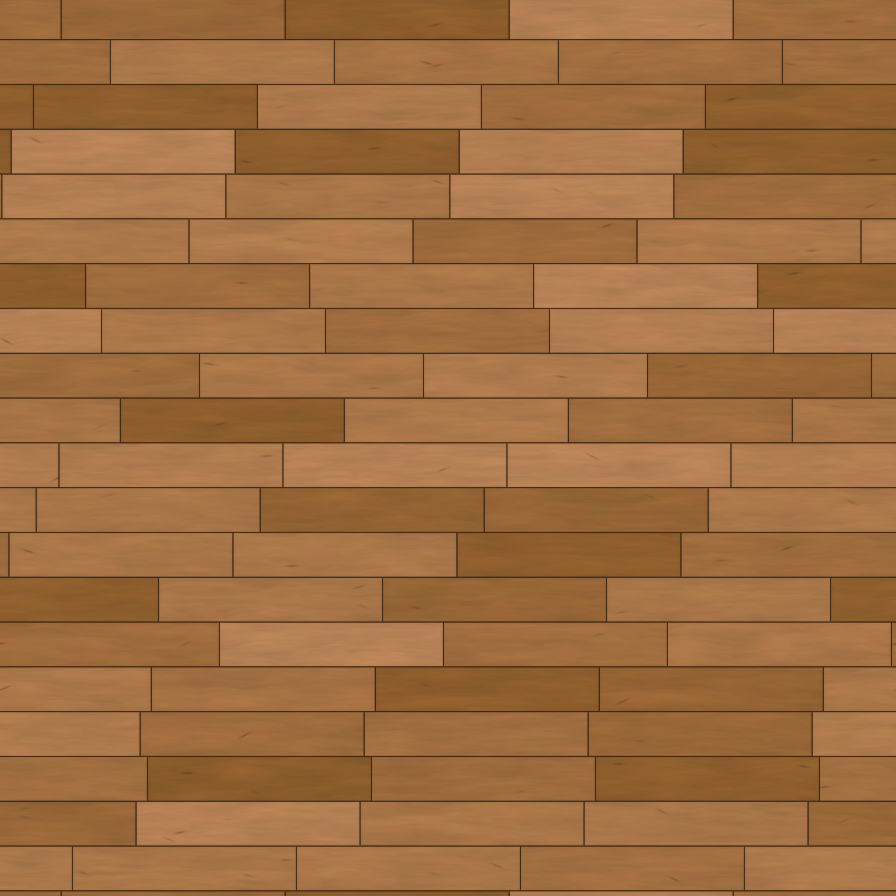
Give the GLSL for this texture, as a Shadertoy shader.

```glsl
// Staggered hardwood floor: thin dark seams, varied plank tones, fine grain and small flecks.

const float ROWS = 20.0;
const float COLUMNS = 4.0;
const float ROW_SHIFT = 0.115;       // part of the first row cut off by the top edge
const float SEAM_WIDTH = 0.0014;

const vec3 HONEY = vec3(0.715, 0.505, 0.335);
const vec3 AMBER = vec3(0.665, 0.463, 0.285);
const vec3 TAN = vec3(0.620, 0.420, 0.240);
const vec3 UMBER = vec3(0.550, 0.363, 0.172);
const vec3 SEAM = vec3(0.200, 0.130, 0.060);

float hash(vec2 p) {
    vec3 q = fract(vec3(p.xyx) * 0.1031);
    q += dot(q, q.yzx + 33.33);
    return fract((q.x + q.y) * q.z);
}

float valueNoise(vec2 p) {
    vec2 cell = floor(p);
    vec2 f = fract(p);
    f = f * f * (3.0 - 2.0 * f);
    float low = mix(hash(cell), hash(cell + vec2(1, 0)), f.x);
    float high = mix(hash(cell + vec2(0, 1)), hash(cell + vec2(1, 1)), f.x);
    return mix(low, high, f.y);
}

// Layered noise centred on zero.
float fbm(vec2 p) {
    float sum = 0.0;
    float gain = 0.5;
    for (int i = 0; i < 4; i++) {
        sum += gain * (valueNoise(p) - 0.5);
        p = p * 2.03 + 17.7;
        gain *= 0.5;
    }
    return sum;
}

// Plank colour from light (0) to dark (1).
vec3 plankTone(float t) {
    vec3 tone = mix(HONEY, AMBER, smoothstep(0.08, 0.45, t));
    tone = mix(tone, TAN, smoothstep(0.48, 0.74, t));
    return mix(tone, UMBER, smoothstep(0.78, 0.92, t));
}

// Brightness change from broad mottling, wavy streaks and fine fibres.
float woodGrain(vec2 p, float seed) {
    vec2 origin = vec2(seed * 71.0, seed * 139.0);
    float mottling = fbm(p * vec2(16.0, 50.0) + origin);
    float bend = p.y + 0.012 * mottling + 0.03 * (seed - 0.5) * p.x;
    float streaks = fbm(vec2(p.x * 18.0, bend * 210.0) + origin.yx);
    float fibres = fbm(vec2(p.x * 65.0, bend * 420.0) + origin + 43.0);
    return 0.13 * mottling + 0.11 * streaks + 0.06 * fibres;
}

// A short, slanted dark mark.
float fleck(vec2 p, vec2 centre, float slant) {
    vec2 d = p - centre;
    d.y -= slant * d.x;
    return exp(-dot(d * d, vec2(26000.0, 700000.0)));
}

// Smoothed coverage of a line at a given distance from its centre.
float lineCoverage(float distance, float width, float pixel) {
    float halfWidth = 0.5 * max(width, pixel);
    float coverage = 1.0 - smoothstep(halfWidth - 0.5 * pixel, halfWidth + 0.5 * pixel, distance);
    return coverage * min(width / pixel, 1.0);
}

void mainImage(out vec4 fragColor, in vec2 fragCoord) {
    vec2 uv = fragCoord / iResolution.xy;
    float pixel = 1.0 / min(iResolution.x, iResolution.y);

    // Rows count downwards; each slides sideways by its own amount.
    float down = (1.0 - uv.y) * ROWS + ROW_SHIFT;
    float row = mod(floor(down), ROWS);
    float along = uv.x * COLUMNS - hash(vec2(row, 5.0));
    vec2 plank = vec2(mod(floor(along), COLUMNS), row);
    vec2 size = vec2(1.0 / COLUMNS, 1.0 / ROWS);
    vec2 local = fract(vec2(along, down)) * size;

    // Plank tone, grain and a faint red blush.
    float seed = hash(plank + 11.3);
    vec3 color = plankTone(hash(plank * 3.7 + 29.0));
    color *= 1.0 + woodGrain(local, seed);
    float blush = fbm(local * vec2(28.0, 70.0) + seed * 90.0);
    color += blush * vec3(0.035, -0.010, 0.015);

    // Scattered flecks, absent from some planks.
    for (int i = 0; i < 3; i++) {
        vec2 key = plank * 5.1 + float(i) * 13.7;
        vec2 centre = size * vec2(hash(key + 2.0), mix(0.15, 0.85, hash(key + 7.0)));
        float strength = 0.22 * smoothstep(0.45, 1.0, hash(key + 19.0));
        color *= 1.0 - strength * fleck(local, centre, hash(key + 31.0) - 0.5);
    }

    // Soft edge shading and seams.
    vec2 edge = min(local, size - local);
    color *= 1.0 - 0.07 * exp(-min(edge.x, edge.y) / 0.0016);
    float across = lineCoverage(edge.y, SEAM_WIDTH, pixel);
    float joint = lineCoverage(edge.x, SEAM_WIDTH, pixel);
    color = mix(color, SEAM, 0.85 * max(across, joint));

    fragColor = vec4(color, 1.0);
}
```
